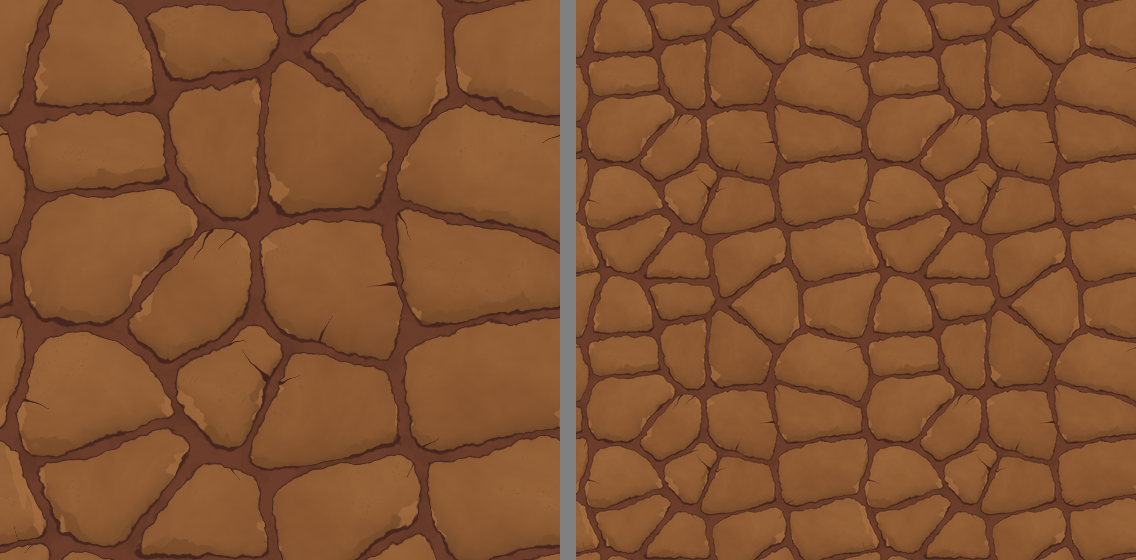
Left: one tile. Right: repeated 2 by 2.
This texture is drawn by a Shadertoy shader. Its source:

```glsl
const float TAU = 6.2831853;
const vec2 GRID = vec2(4.0, 5.0);

vec2 hash2(vec2 cell) {
    cell = mod(cell, GRID);
    vec2 k = vec2(dot(cell, vec2(127.1, 311.7)), dot(cell, vec2(269.5, 183.3)));
    return fract(sin(k + 2.3) * 43758.5);
}

// Layered sines; the integer matrix keeps every layer periodic on the canvas
float waves(vec2 p) {
    float sum = 0.0, amp = 0.5;
    p *= TAU;
    for (int i = 0; i < 4; i++) {
        p = mat2(1, 2, -2, 1) * p + 1.7;
        p += 0.5 * sin(p.yx);
        sum += amp * sin(p.x) * cos(p.y);
        amp *= 0.6;
    }
    return sum;
}

// Offset from point p to the seed of a cell, in canvas units
vec2 seedOffset(vec2 cell, vec2 p) {
    return (cell + 0.14 + 0.72 * hash2(cell)) / GRID - p;
}

void mainImage(out vec4 fragColor, in vec2 fragCoord) {
    vec2 uv = fragCoord / iResolution.xy;
    float broad = waves(uv + 0.37);
    float rough = waves(uv * 2.0 + 0.5);
    float fine = waves(uv * 4.0 + 0.21);
    vec2 p = uv + 0.013 * vec2(waves(uv), waves(uv.yx + 0.3));

    // Nearest plate
    vec2 base = floor(p * GRID), home = base, toHome = vec2(9.0);
    for (int j = -2; j <= 2; j++)
    for (int i = -2; i <= 2; i++) {
        vec2 cell = base + vec2(i, j);
        vec2 r = seedOffset(cell, p);
        if (dot(r, r) < dot(toHome, toHome)) { toHome = r; home = cell; }
    }

    // Rounded distance to the plate border, its facing, and splits from the border
    float total = 0.0, split = 1.0;
    vec2 facing = vec2(0.0);
    for (int j = -2; j <= 2; j++)
    for (int i = -2; i <= 2; i++) {
        if (i == 0 && j == 0) continue;
        vec2 cell = home + vec2(i, j);
        vec2 r = seedOffset(cell, p);
        vec2 n = normalize(r - toHome), middle = 0.5 * (r + toHome);
        float weight = exp(-95.0 * dot(middle, n));
        total += weight;
        facing += n * weight;

        vec2 chance = fract(hash2(home) * 7.3 + hash2(cell) * 3.1);
        if (chance.x > 0.83) {
            vec2 dir = -n * (0.03 + 0.05 * chance.y) + vec2(-n.y, n.x) * (chance.y - 0.5) * 0.09;
            float h = clamp(dot(-middle, dir) / dot(dir, dir), 0.0, 1.0);
            split = min(split, length(middle + dir * h) - 0.0045 * (1.0 - h) * (1.0 - h));
        }
    }
    float d = -log(total) / 95.0;
    facing = normalize(facing + 1e-9);
    float down = smoothstep(-0.2, 0.8, -facing.y);
    float side = smoothstep(0.5, 0.9, abs(facing.x));

    // Plate body: soft mottling and a tone for each plate
    float tone = 0.52 + 0.35 * broad + 0.3 * (hash2(home).x - 0.5)
               + 0.06 * fine - 1.6 * dot(toHome, vec2(0.3, 1.0));
    vec3 plate = mix(vec3(0.51, 0.315, 0.175), vec3(0.605, 0.395, 0.225), clamp(tone, 0.0, 1.0));

    // Faint slanted scratches
    float scratch = abs(waves(vec2(uv.x + uv.y, 3.0 * (uv.y - uv.x))) - 0.12);
    plate *= 1.0 - 0.07 * smoothstep(0.025, 0.0, scratch) * smoothstep(0.1, 0.4, broad);

    // Chipped rims: shaded below, lit on the sides
    float width = 0.0095 + 0.007 * rough + 0.002 * fine;
    width = max(width, 0.0045);
    float inner = d - width;
    plate *= 1.0 - 0.13 * exp(-max(inner, 0.0) * 55.0) * (0.3 + down);
    float shade = (0.008 + 0.035 * broad) * down;
    float lit = (0.045 * waves(uv.yx + 0.64) - 0.006) * side;
    plate = mix(plate, vec3(0.46, 0.285, 0.155), 0.6 * smoothstep(0.002, -0.002, inner - shade) * step(0.001, shade));
    plate = mix(plate, vec3(0.65, 0.43, 0.25), 0.65 * smoothstep(0.002, -0.002, inner - lit) * step(0.001, lit));

    // Splits inside the plates
    vec3 dark = vec3(0.25, 0.135, 0.11);
    plate = mix(plate, dark, smoothstep(0.0014, -0.001, split));

    // Crack floor with a shadow line under the overhanging plate
    vec3 crack = mix(vec3(0.36, 0.205, 0.145), vec3(0.425, 0.24, 0.165),
                     clamp(0.75 + 0.6 * rough + 0.4 * fine, 0.0, 1.0));
    float line = 0.0012 + 0.0035 * down * clamp(0.7 + broad + rough, 0.0, 1.4);
    crack = mix(crack, dark, 0.85 * smoothstep(-line - 0.0025, -line + 0.001, inner));

    vec3 color = mix(crack, plate, smoothstep(-0.0012, 0.0014, inner));
    fragColor = vec4(color, 1.0);
}
```
